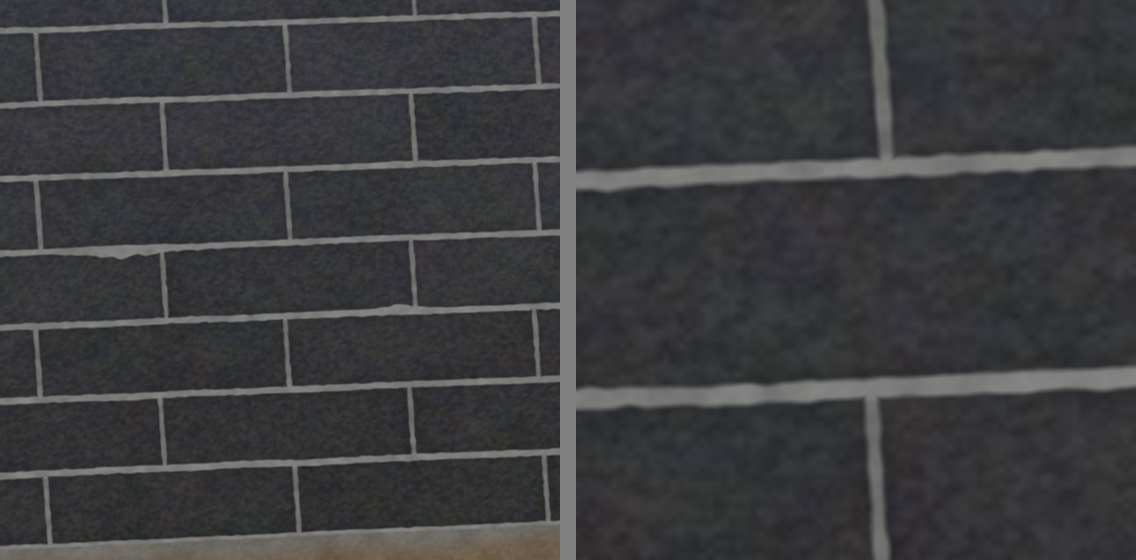
Left, the full canvas; right, a detail of the centre.
Reproduce this texture procedurally as a three.js fragment shader.

```glsl
// Dark charcoal brick wall in running bond, seen slightly tilted, above a pale ledge.
// Rows come from a sheared height, columns from a half-brick offset; noise gives
// the mortar its ragged edges and smears, and the bricks their grain and tint.
varying vec2 vUv;

float hash(vec2 p) {
  return fract(sin(dot(p, vec2(127.1, 311.7))) * 43758.5453);
}

float noise(vec2 p) {
  vec2 i = floor(p), f = fract(p);
  f = f * f * (3.0 - 2.0 * f);
  return mix(mix(hash(i), hash(i + vec2(1.0, 0.0)), f.x),
             mix(hash(i + vec2(0.0, 1.0)), hash(i + 1.0), f.x), f.y);
}

void main() {
  vec2 p = vUv;
  float rowHeight = 0.1323;

  // Sheared rows: the slope eases off toward the top
  float v = (p.y - 0.018 - mix(0.047, 0.032, p.y) * p.x) / rowHeight;
  v += 0.018 * (noise(vec2(p.x * 9.0, floor(v + 0.5) * 5.3)) - 0.5);
  float row = floor(v);
  float line = floor(v + 0.5);

  // Columns: alternate rows shift by half a brick, upright joints lean a little
  float u = p.x + 0.009 * (fract(v) - 0.5) + 0.005 * (hash(vec2(row, 3.0)) - 0.5);
  u -= 0.014 * (1.0 - step(1.0, row));
  float c = (u - 0.069) / 0.445 - 0.5 * mod(row, 2.0);
  float column = floor(c);

  // Signed distances to the nearest bed joint and upright joint
  float bed = (v - line) * rowHeight;
  float upright = (c - floor(c + 0.5)) * 0.445;
  float ragged = noise(p * 85.0) - 0.5;

  // Mortar smears, hanging under even joints and rising over odd ones
  float side = mod(line, 2.0) * 2.0 - 1.0;
  float spread = (p.x - fract(0.5 * line + 0.21)) / (0.06 - 0.02 * side);
  float smear = 0.011 * exp(-spread * spread - pow(line - 3.7, 2.0));
  smear *= step(0.0, bed * side) * (0.5 + noise(vec2(p.x * 65.0, line)));

  float bedHalf = mix(0.0062, 0.0050, p.y) + 0.0022 * ragged + smear;
  float uprightHalf = 0.0043 + 0.0022 * ragged;
  float gap = min(abs(bed) - bedHalf, abs(upright) - uprightHalf);
  float mortarMask = 1.0 - smoothstep(-0.0025, 0.0028, gap);

  // Brick face: cool at upper left, neutral below, with fine slanted grain
  vec3 brick = mix(vec3(0.193, 0.191, 0.190), vec3(0.220, 0.224, 0.247),
                   clamp(p.y * 0.9 + 0.15 - p.x * 0.2, 0.0, 1.0));
  vec2 slanted = vec2(p.x + 0.6 * p.y, p.y - 0.35 * p.x);
  float grain = 0.6 * noise(slanted * vec2(95.0, 150.0)) + 0.4 * noise(p * 230.0) - 0.5;
  brick += 0.085 * grain;
  brick += 0.014 * (hash(vec2(column, row)) - 0.5);
  brick += 0.022 * (noise(p * 13.0) - 0.5);
  brick += vec3(0.020, -0.004, 0.012) * (noise(p * 17.0 + 31.0) - 0.5);
  brick += vec3(0.018, 0.010, -0.018) * (noise(p * 38.0 + 7.0) - 0.5);
  brick *= 1.0 - 0.14 * exp(-max(gap, 0.0) / 0.006);

  // Mortar: upright joints are duller than bed joints
  float bedness = 1.0 - smoothstep(0.0, 0.004, abs(bed) - bedHalf);
  vec3 mortar = mix(vec3(0.435, 0.435, 0.43), vec3(0.485, 0.485, 0.48), bedness);
  mortar += 0.07 * (noise(p * 60.0 + 11.0) - 0.5) + 0.05 * grain;
  vec3 color = mix(brick, mortar, mortarMask);

  // Ledge along the foot of the wall, browner away from the bricks
  float below = -v * rowHeight;
  float brown = smoothstep(0.008, 0.045, below + 0.018 * (noise(p * 12.0) - 0.5));
  vec3 ledge = mix(vec3(0.425, 0.41, 0.385), vec3(0.43, 0.365, 0.295), brown);
  ledge += 0.06 * grain + 0.05 * (noise(p * 24.0 + 5.0) - 0.5);
  color = mix(color, ledge, smoothstep(-0.002, 0.004, below + 0.002 * ragged));

  gl_FragColor = vec4(color, 1.0);
}
```
